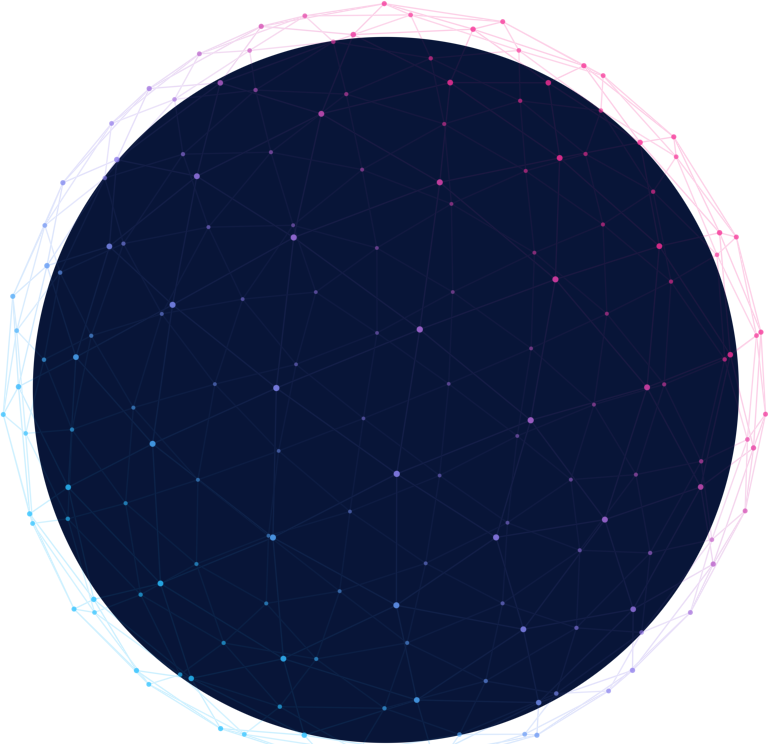
This background is drawn by a Shadertoy shader. Its source:

```glsl
// A navy disc on white, wrapped by a faint geodesic wire sphere with dotted nodes.
// Each icosahedron face is split in four, pushed onto the sphere and projected in
// perspective; a diagonal cyan-violet-pink gradient tints the lines and nodes.

const float GOLDEN = 1.618034;
const float SPLITS = 4.0;
const float CAMERA = 3.85;               // camera distance in sphere radii
const float SPHERE_SCALE = 0.4966;
const vec2 SPHERE_CENTER = vec2(0.0005, -0.018);
const vec2 DISC_CENTER = vec2(0.0025, -0.0241);
const float DISC_RADIUS = 0.4745;

const vec3 PAPER = vec3(1.0);
const vec3 NAVY = vec3(0.030, 0.083, 0.220);
const vec3 CYAN = vec3(0.15, 0.75, 1.0);
const vec3 VIOLET = vec3(0.56, 0.48, 0.92);
const vec3 PINK = vec3(0.96, 0.18, 0.58);

// Columns are the sphere's own axes as seen by the camera.
const mat3 TILT = mat3(0.5718, 0.8097, 0.1322,
                       0.7908, -0.5868, 0.1740,
                      -0.2183, -0.0053, 0.9759);

float fill(float dist, float soft) {
    return 1.0 - smoothstep(-soft, soft, dist);
}

float segmentDistance(vec2 p, vec2 a, vec2 b) {
    vec2 ab = b - a;
    return length(p - a - ab * clamp(dot(p - a, ab) / dot(ab, ab), 0.0, 1.0));
}

// Screen position in xy, depth toward the camera in z.
vec3 project(vec3 v) {
    vec3 n = normalize(v);
    return vec3(n.xy * SPHERE_SCALE * CAMERA / (CAMERA - n.z), n.z);
}

vec3 cycleAxes(vec3 v, int turns) {
    return turns == 0 ? v : (turns == 1 ? v.zxy : v.yzx);
}

// Corners of one of the 20 faces: 8 octant faces, then 12 that straddle an axis.
mat3 faceCorners(int id) {
    int bits = id < 8 ? id : id - 8;
    vec3 s = vec3(bits & 1, (bits >> 1) & 1, (bits >> 2) & 1) * 2.0 - 1.0;
    if (id < 8) {
        return mat3(vec3(0.0, 1.0, GOLDEN) * s, vec3(1.0, GOLDEN, 0.0) * s,
                    vec3(GOLDEN, 0.0, 1.0) * s);
    }
    int turns = bits / 4;
    return mat3(cycleAxes(vec3(0.0, 1.0, GOLDEN * s.y), turns),
                cycleAxes(vec3(0.0, -1.0, GOLDEN * s.y), turns),
                cycleAxes(vec3(GOLDEN * s.x, 0.0, s.y), turns));
}

float wire(vec2 p, vec3 a, vec3 b, float px) {
    float nearness = 0.5 + 0.25 * (a.z + b.z);
    return fill(segmentDistance(p, a.xy, b.xy) - 0.0009, 0.75 * px)
         * mix(0.6, 1.0, nearness);
}

float node(vec2 p, vec3 a, float px) {
    float radius = 0.0031 * CAMERA / (CAMERA - a.z);
    return fill(length(p - a.xy) - radius, 0.8 * px) * mix(0.5, 0.88, 0.5 + 0.5 * a.z);
}

// Wire opacity in x, node opacity in y.
vec2 geodesicSphere(vec2 p, float px) {
    vec2 mesh = vec2(0.0);
    if (length(p) > SPHERE_SCALE * 1.07) return mesh;
    for (int id = 0; id < 20; id++) {
        mat3 corners = TILT * faceCorners(id);
        vec3 middle = project(corners[0] + corners[1] + corners[2]);
        if (distance(p, middle.xy) > 0.47) continue;
        for (float i = 0.0; i < SPLITS; i++) {
            for (float j = 0.0; j < SPLITS - i; j++) {
                vec3 base = corners * vec3(i, j, SPLITS - 1.0 - i - j);
                vec3 a = project(base + corners[0]);
                vec3 b = project(base + corners[1]);
                vec3 c = project(base + corners[2]);
                float lines = max(wire(p, a, b, px), max(wire(p, b, c, px), wire(p, c, a, px)));
                float dots = max(node(p, a, px), max(node(p, b, px), node(p, c, px)));
                mesh = max(mesh, vec2(lines, dots));
            }
        }
    }
    return mesh;
}

vec3 diagonalTint(vec2 p) {
    float t = 0.5 + 0.5 * dot(p, vec2(0.7071)) / SPHERE_SCALE;
    vec3 tint = mix(CYAN, VIOLET, smoothstep(0.05, 0.5, t));
    return mix(tint, PINK, smoothstep(0.45, 0.9, t));
}

void mainImage(out vec4 fragColor, in vec2 fragCoord) {
    float px = 1.0 / iResolution.y;
    vec2 p = (fragCoord - 0.5 * iResolution.xy) * px;

    // Disc over paper
    float disc = fill(length(p - DISC_CENTER) - DISC_RADIUS, 0.75 * px);
    vec3 color = mix(PAPER, NAVY, disc);

    // Wire sphere, fainter across the disc
    vec2 local = p - SPHERE_CENTER;
    vec2 mesh = geodesicSphere(local, px);
    vec3 tint = diagonalTint(local);
    color = mix(color, tint, mesh.x * mix(0.27, 0.09, disc));
    color = mix(color, tint, mesh.y);

    fragColor = vec4(color, 1.0);
}
```
